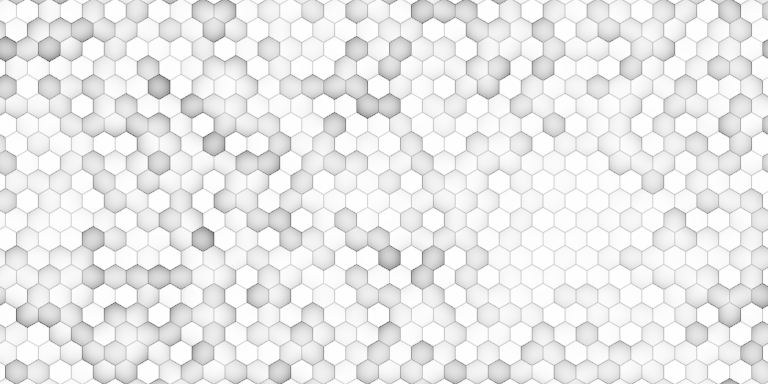
A WebGL 2 fragment shader for this pattern:

```glsl
#version 300 es
precision highp float;

#define COLUMNS 35.0
#define GRID_SHIFT vec2(0.75, 0.318)
#define SEAM_HALF_WIDTH 0.025
#define SEAM_DARKNESS 0.15
#define STEP_DARKNESS 0.22
#define SHADE_STRENGTH 0.44
#define SHADE_REACH 0.25
#define CALM_CENTER vec2(26.5, 8.0)
#define CALM_RADIUS 5.5
#define PAPER_WHITE 0.995

uniform vec2 u_resolution;
out vec4 fragColor;

const vec2 HEX_PERIOD = vec2(1.0, 1.7320508);

// Integer hash giving two values in 0..1
vec2 hash2(ivec2 cell) {
    uvec2 v = uvec2(cell + 4096) * 1664525u + 1013904223u;
    v.x += v.y * 1664525u;
    v.y += v.x * 1664525u;
    v ^= v >> 16u;
    v.x += v.y * 1664525u;
    v.y += v.x * 1664525u;
    v ^= v >> 16u;
    return vec2(v & 65535u) / 65535.0;
}

float cornerSlope(ivec2 corner, vec2 offset) {
    float angle = 6.2831853 * hash2(corner + 977).x;
    return dot(vec2(cos(angle), sin(angle)), offset);
}

float gradientNoise(vec2 p) {
    ivec2 i = ivec2(floor(p));
    vec2 f = fract(p);
    vec2 u = f * f * f * (f * (f * 6.0 - 15.0) + 10.0);
    float low = mix(cornerSlope(i, f),
                    cornerSlope(i + ivec2(1, 0), f - vec2(1.0, 0.0)), u.x);
    float high = mix(cornerSlope(i + ivec2(0, 1), f - vec2(0.0, 1.0)),
                     cornerSlope(i + ivec2(1, 1), f - vec2(1.0, 1.0)), u.x);
    return mix(low, high, u.y);
}

// Signed distance to a pointy-top hexagon
float hexDistance(vec2 p, float apothem) {
    const vec3 k = vec3(-0.866025, 0.5, 0.57735);
    p = abs(p.yx);
    p -= 2.0 * min(dot(k.xy, p), 0.0) * k.xy;
    p -= vec2(clamp(p.x, -k.z * apothem, k.z * apothem), apothem);
    return length(p) * sign(p.y);
}

// Offset from the center of the nearest cell
vec2 hexLocal(vec2 p) {
    vec2 a = mod(p, HEX_PERIOD) - 0.5 * HEX_PERIOD;
    vec2 b = mod(p - 0.5 * HEX_PERIOD, HEX_PERIOD) - 0.5 * HEX_PERIOD;
    return dot(a, a) < dot(b, b) ? a : b;
}

// Random column height, quieter in the calm patch and in noise lows
float columnHeight(vec2 center) {
    ivec2 id = ivec2(round(center * 2.0 / HEX_PERIOD));
    vec2 away = (center - CALM_CENTER) / CALM_RADIUS;
    float calm = exp(-dot(away, away));
    float rough = clamp(0.72 + 0.7 * gradientNoise(center * 0.17), 0.2, 1.0);
    return 1.0 - hash2(id).x * rough * (1.0 - 0.92 * calm);
}

void main() {
    float unitsPerPixel = COLUMNS / u_resolution.x;
    vec2 p = gl_FragCoord.xy * unitsPerPixel + GRID_SHIFT;
    vec2 local = hexLocal(p);
    vec2 center = p - local;
    float height = columnHeight(center);

    // Shade from taller neighbors, and seams along all six sides
    float occlusion = 0.0;
    float seam = 0.0;
    for (int i = 0; i < 6; i++) {
        float angle = float(i) * 1.0471976;
        vec2 toNeighbor = vec2(cos(angle), sin(angle));
        float rise = columnHeight(center + toNeighbor) - height;
        float gap = max(hexDistance(local - toNeighbor, 0.5), 0.0);
        occlusion += max(rise, 0.0) * exp(-gap / SHADE_REACH);

        float edge = 0.5 - dot(local, toNeighbor);
        float cover = clamp((SEAM_HALF_WIDTH - edge) / unitsPerPixel + 0.5, 0.0, 1.0);
        seam = max(seam, cover * (SEAM_DARKNESS + STEP_DARKNESS * abs(rise)));
    }

    float gray = PAPER_WHITE * exp(-SHADE_STRENGTH * occlusion) * (1.0 - seam);
    fragColor = vec4(vec3(gray), 1.0);
}
```
